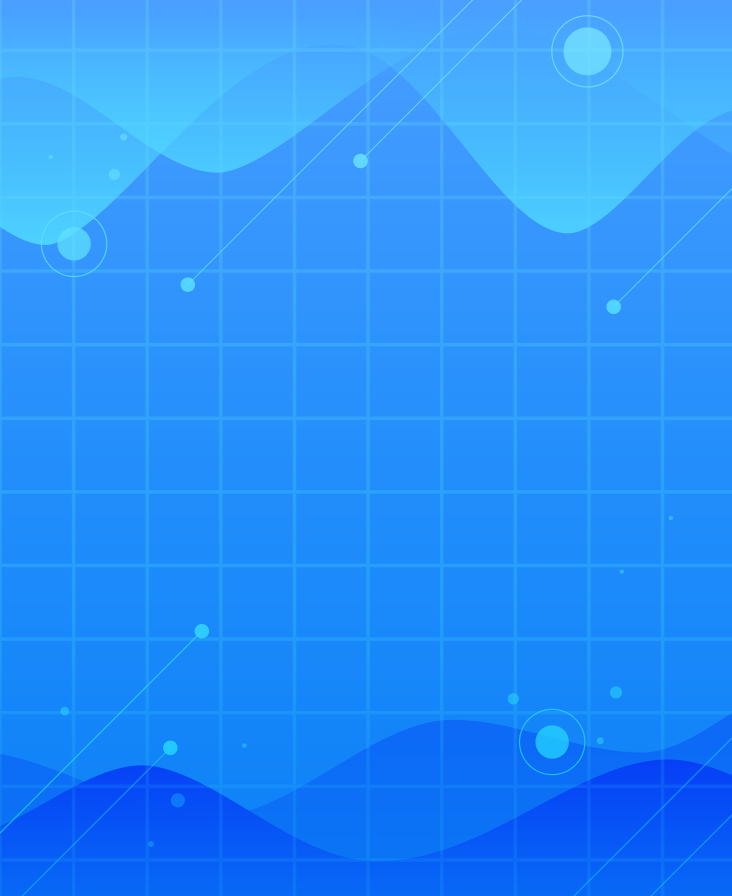
Write a Shadertoy shader that draws this background.

```glsl
const float CANVAS_HEIGHT = 768.0;
const float GRID_STEP = 63.1;

// Coverage of a shape from its signed distance
float cover(float dist, float pixel) {
    return clamp(0.5 - dist / pixel, 0.0, 1.0);
}

float disc(vec2 p, vec2 center, float radius, float pixel) {
    return cover(length(p - center) - radius, pixel);
}

float ring(vec2 p, vec2 center, float radius, float halfWidth, float pixel) {
    return cover(abs(length(p - center) - radius) - halfWidth, pixel);
}

float segment(vec2 p, vec2 start, vec2 span, float halfWidth, float pixel) {
    float t = clamp(dot(p - start, span) / dot(span, span), 0.0, 1.0);
    return cover(length(p - start - span * t) - halfWidth, pixel);
}

// Eased curve through crests and troughs: x, height, skew of the next span
float waveHeight(float x, vec3 knots[5]) {
    float height = knots[0].y;
    for (int i = 0; i < 4; i++) {
        float t = clamp((x - knots[i].x) / (knots[i + 1].x - knots[i].x), 0.0, 1.0);
        float eased = smoothstep(0.0, 1.0, pow(t, knots[i].z));
        height += (knots[i + 1].y - knots[i].y) * eased;
    }
    return height;
}

// Signed distance to the wave, negative below it
float waveDistance(vec2 p, vec3 knots[5]) {
    float height = waveHeight(p.x, knots);
    float slope = waveHeight(p.x + 1.0, knots) - height;
    return (p.y - height) / sqrt(1.0 + slope * slope);
}

float gridLines(vec2 p, float stepSize, float halfWidth, float pixel) {
    vec2 cell = abs(mod(p - vec2(0.0, 30.9) + 0.5 * stepSize, stepSize) - 0.5 * stepSize);
    return cover(min(cell.x, cell.y) - halfWidth, pixel);
}

void mainImage(out vec4 fragColor, in vec2 fragCoord) {
    float pixel = CANVAS_HEIGHT / iResolution.y;
    vec2 p = fragCoord * pixel;
    float level = p.y / CANVAS_HEIGHT;

    // Sky gradient
    vec3 lowBlue = vec3(0.04, 0.50, 0.97);
    vec3 midBlue = vec3(0.14, 0.56, 0.985);
    vec3 highBlue = vec3(0.29, 0.62, 1.0);
    vec3 color = mix(lowBlue, midBlue, min(level * 2.0, 1.0));
    color = mix(color, highBlue, max(level * 2.0 - 1.0, 0.0));

    // Hanging waves, brightest at their lower edge
    vec3 hangingNear[5] = vec3[5](vec3(-160, 620, 1), vec3(15, 702, 1),
        vec3(187, 620, 0.85), vec3(425, 743, 1), vec3(720, 603, 1));
    vec3 hangingFar[5] = vec3[5](vec3(-80, 618, 1), vec3(40, 558, 0.82),
        vec3(285, 730, 1.1), vec3(487, 568, 0.92), vec3(640, 675, 1));
    vec3 aqua = vec3(0.32, 0.86, 1.0);
    float depth = CANVAS_HEIGHT - p.y;
    float farGlow = 0.85 * clamp(depth / 210.0, 0.0, 1.0);
    float nearGlow = 0.75 * clamp((depth - 10.0) / 140.0, 0.0, 1.0);
    // The shallow right part of the near wave stays faint
    nearGlow *= mix(1.0, 0.35, smoothstep(290.0, 400.0, p.x));
    color = mix(color, aqua, farGlow * cover(-waveDistance(p, hangingFar), pixel));
    color = mix(color, aqua, nearGlow * cover(-waveDistance(p, hangingNear), pixel));

    // Rising waves, deepest at their crests
    vec3 risingFar[5] = vec3[5](vec3(-30, 125, 1), vec3(182, 68, 1),
        vec3(388, 151, 1), vec3(550, 123, 1), vec3(700, 188, 1));
    vec3 risingNear[5] = vec3[5](vec3(-60, 46, 1.1), vec3(122, 112, 0.93),
        vec3(322, 30, 1.08), vec3(573, 117, 1), vec3(730, 68, 1));
    vec3 farWater = mix(vec3(0.04, 0.47, 0.96), vec3(0.05, 0.41, 0.965), clamp(p.y / 150.0, 0.0, 1.0));
    vec3 nearWater = mix(vec3(0.03, 0.41, 0.965), vec3(0.02, 0.24, 0.965), clamp(p.y / 115.0, 0.0, 1.0));
    color = mix(color, farWater, cover(waveDistance(p, risingFar), pixel));
    color = mix(color, nearWater, 0.95 * cover(waveDistance(p, risingNear), pixel));

    // Grid
    float gridAlpha = mix(0.13, 0.27, smoothstep(0.08, 0.35, level));
    vec3 gridColor = mix(vec3(0.15, 0.82, 1.0), vec3(0.42, 0.85, 1.0), level);
    color = mix(color, gridColor, gridAlpha * gridLines(p, GRID_STEP, 1.5, pixel));

    // Diagonal streaks with round heads: head position, signed reach
    vec3 cyan = mix(vec3(0.07, 0.82, 1.0), vec3(0.48, 0.90, 1.0), level);
    vec3 streaks[7] = vec3[7](vec3(161, 524, 300), vec3(309, 630, 300),
        vec3(526, 505, 300), vec3(173, 227, -300), vec3(146, 127, -300),
        vec3(482, -10, 300), vec3(548, -10, 300));
    for (int i = 0; i < 7; i++) {
        vec2 head = streaks[i].xy;
        float lineAlpha = head.y < 150.0 ? 0.5 : 0.75;
        color = mix(color, cyan, lineAlpha * segment(p, head, vec2(streaks[i].z), 0.5, pixel));
        color = mix(color, cyan, 0.85 * disc(p, head, 6.2, pixel));
    }

    // Ringed orbs: center, core radius, ring radius
    vec4 orbs[3] = vec4[3](vec4(503.5, 724, 20.5, 30.5),
        vec4(63.5, 559, 14.3, 28), vec4(473.3, 132, 14.3, 28));
    for (int i = 0; i < 3; i++) {
        color = mix(color, cyan, 0.75 * disc(p, orbs[i].xy, orbs[i].z, pixel));
        color = mix(color, cyan, 0.8 * ring(p, orbs[i].xy, orbs[i].w, 0.5, pixel));
    }

    // Loose bubbles: center, radius
    vec3 bubbles[12] = vec3[12](vec3(106, 650.5, 3), vec3(98, 618.5, 4.8),
        vec3(43.5, 633.5, 1.8), vec3(575, 324, 1.8), vec3(533, 278, 1.8),
        vec3(528, 174.5, 5.2), vec3(440, 169, 4.8), vec3(514.5, 133, 3),
        vec3(55.5, 158.5, 3.7), vec3(209.5, 129, 1.8), vec3(152.5, 82, 6), vec3(129.5, 44.5, 2.6));
    for (int i = 0; i < 12; i++) {
        float bubbleAlpha = bubbles[i].y < 100.0 ? 0.32 : 0.55;
        color = mix(color, cyan, bubbleAlpha * disc(p, bubbles[i].xy, bubbles[i].z, pixel));
    }

    fragColor = vec4(color, 1.0);
}
```
